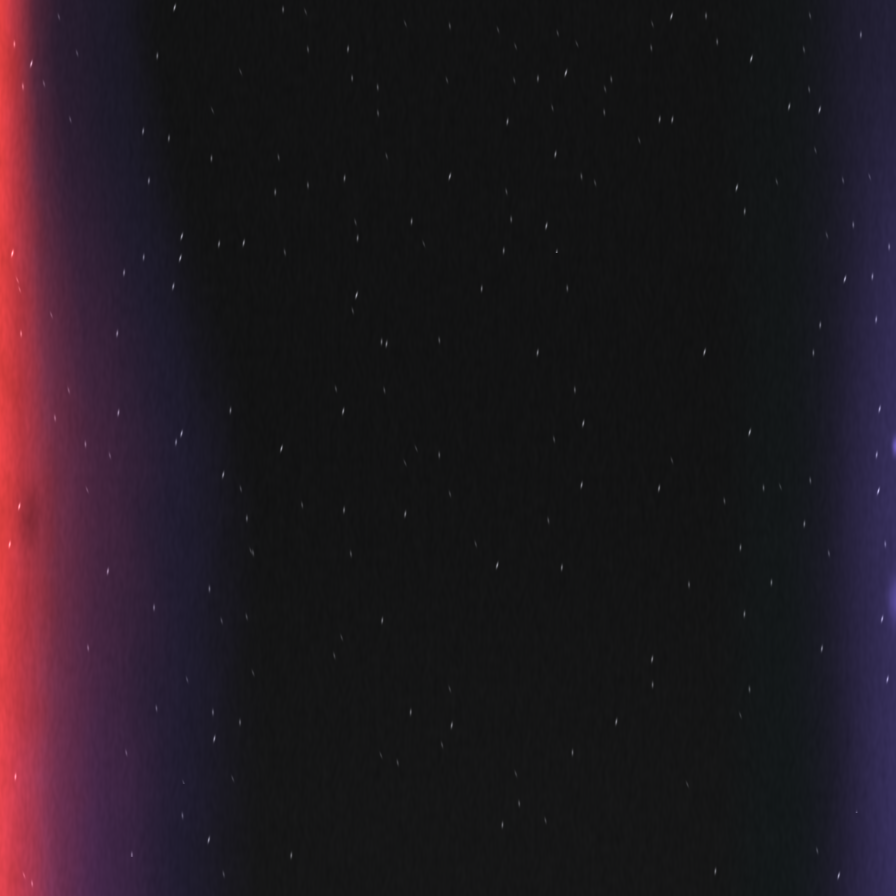
This background is drawn by a Shadertoy shader. Its source:

```glsl
// A dark night sheet lit from both sides: a red to plum glow on the left and
// a faint violet one on the right. Smooth colour bands are warped by gradient
// noise, then sprinkled with short tilted star streaks and upright grain.

const vec3 NIGHT  = vec3(0.072, 0.073, 0.075);
const vec3 INDIGO = vec3(0.125, 0.110, 0.185);
const vec3 PLUM   = vec3(0.285, 0.150, 0.250);
const vec3 ROSE   = vec3(0.480, 0.190, 0.270);
const vec3 RED    = vec3(0.740, 0.220, 0.260);
const vec3 EMBER  = vec3(0.900, 0.260, 0.260);
const vec3 TEAL   = vec3(0.075, 0.094, 0.100);
const vec3 VIOLET = vec3(0.220, 0.190, 0.370);
const vec3 SPARK  = vec3(0.300, 0.250, 0.550);

vec2 hash2(vec2 p) {
    vec3 q = fract(vec3(p.xyx) * vec3(0.1031, 0.1030, 0.0973));
    q += dot(q, q.yzx + 33.33);
    return fract((q.xx + q.yz) * q.zy);
}

float cornerSlope(vec2 cell, vec2 offset) {
    return dot(hash2(cell) * 2.0 - 1.0, offset);
}

float gradientNoise(vec2 p) {
    vec2 i = floor(p), f = fract(p);
    vec2 w = f * f * f * (f * (f * 6.0 - 15.0) + 10.0);
    vec2 e = vec2(1.0, 0.0);
    float low  = mix(cornerSlope(i, f), cornerSlope(i + e, f - e), w.x);
    float high = mix(cornerSlope(i + e.yx, f - e.yx), cornerSlope(i + 1.0, f - 1.0), w.x);
    return mix(low, high, w.y);
}

float fbm(vec2 p) {
    float sum = 0.0, amp = 0.5;
    for (int k = 0; k < 4; k++) {
        sum += amp * gradientNoise(p);
        p = p * 2.03 + 17.0;
        amp *= 0.5;
    }
    return sum;
}

// Full strength closer than 'near', gone beyond 'far'
float falloff(float d, float near, float far) {
    return 1.0 - smoothstep(near, far, d);
}

float softSpot(vec2 p, vec2 radius) {
    vec2 q = p / radius;
    return exp(-dot(q, q));
}

// Warm glow, narrower and dimmer toward the top
vec3 leftGlow(vec3 base, vec2 uv) {
    float rise = smoothstep(0.4, 1.0, uv.y);
    float mottle = fbm(uv * vec2(30.0, 11.0));
    float d = uv.x / mix(1.0, 0.62, rise) + 0.022 * mottle;
    float haze = mix(1.0, 0.3, rise);
    vec3 tint = vec3(0.0, 0.01, 0.05) * falloff(uv.y, 0.0, 0.4);
    vec3 c = mix(base, INDIGO, falloff(d, 0.19, 0.30) * mix(1.0, 0.7, rise));
    c = mix(c, PLUM + tint, falloff(d, 0.08, 0.215) * haze);
    c = mix(c, ROSE + tint, falloff(d, 0.035, 0.115) * mix(1.0, 0.6, rise));
    c = mix(c, RED + tint, falloff(d, 0.012, 0.068));
    c = mix(c, EMBER + tint, falloff(d, -0.005, 0.028));
    float smudge = softSpot(uv - vec2(0.033, 0.42), vec2(0.012, 0.035));
    float warmth = falloff(d, 0.04, 0.14);
    return c * (1.0 + 0.35 * mottle * warmth - 0.22 * smudge);
}

// Cool glow: a teal fringe, then violet against the edge
vec3 rightGlow(vec3 base, vec2 uv) {
    float d = 1.0 - uv.x + 0.02 * fbm(uv * vec2(9.0, 4.0) + 40.0);
    float strength = mix(1.0, 0.3, smoothstep(0.5, 1.0, uv.y));
    vec3 c = mix(base, TEAL, falloff(d, 0.13, 0.21) * mix(1.0, 0.5, uv.y));
    c = mix(c, INDIGO, falloff(d, 0.035, 0.13) * mix(0.5, 1.0, strength));
    c = mix(c, VIOLET, falloff(d, -0.02, 0.085) * strength);
    c += SPARK * 0.7 * softSpot(uv - vec2(1.0, 0.502), vec2(0.004, 0.010));
    return c + SPARK * 0.45 * softSpot(uv - vec2(1.0, 0.33), vec2(0.008, 0.025));
}

// One star streak at a random place in each chosen cell
float starLayer(vec2 uv, float cells, float chance, float seed) {
    vec2 id = floor(uv * cells);
    vec2 place = 0.2 + 0.6 * hash2(id + seed);
    vec2 traits = hash2(id + seed + 71.0);
    vec2 p = uv - (id + place) / cells;
    p.x -= p.y * mix(-0.35, 0.25, traits.y);
    float glow = mix(0.15, 0.6, traits.y * traits.y);
    return step(traits.x, chance) * glow * softSpot(p, vec2(0.0011, 0.0032));
}

void mainImage(out vec4 fragColor, in vec2 fragCoord) {
    vec2 uv = fragCoord / iResolution.xy;

    // Side lights over the night
    vec3 base = NIGHT + 0.012 * falloff(uv.y, 0.0, 0.6);
    vec3 col = rightGlow(leftGlow(base, uv), uv);

    // Upright grain, stronger where there is light
    float grain = gradientNoise(uv * vec2(250.0, 85.0))
                + 0.6 * gradientNoise(uv * vec2(120.0, 24.0) + 9.0);
    col += grain * (0.010 + 0.05 * col);

    // Scattered stars, denser in the upper part
    float density = mix(0.12, 0.3, uv.y);
    float stars = 0.0;
    for (int k = 0; k < 2; k++) {
        float layer = float(k);
        stars += starLayer(uv, 17.0 + 10.0 * layer, density, 13.0 + 57.0 * layer);
    }
    col += stars * vec3(0.95, 0.95, 1.0);

    fragColor = vec4(clamp(col, 0.0, 1.0), 1.0);
}
```
